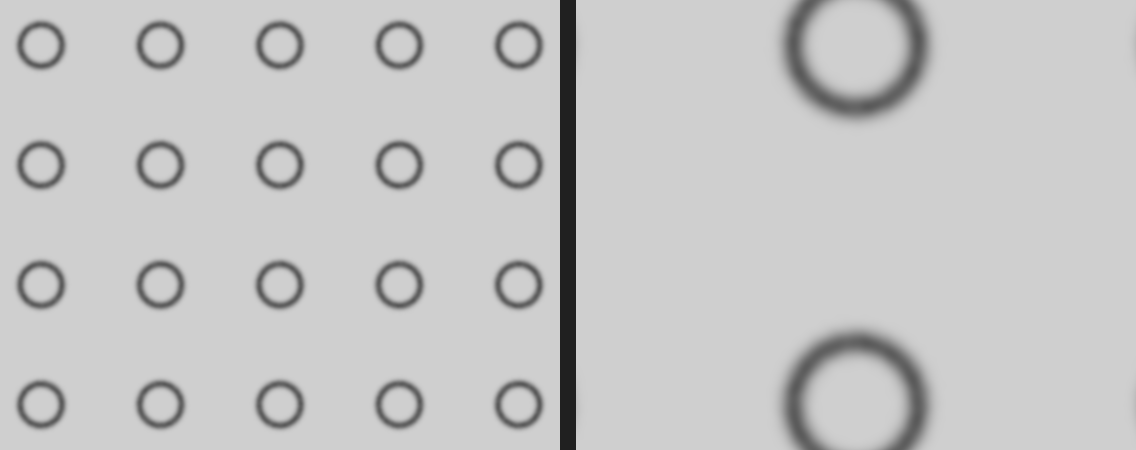
Left, the full canvas; right, a detail of the centre.
Give the GLSL for this pattern, as a WebGL 2 fragment shader.

```glsl
#version 300 es
precision highp float;

uniform vec2 u_resolution;
out vec4 fragColor;

// Lengths are fractions of the canvas height
const vec2 PITCH = vec2(0.2654, 0.2662);
const vec2 GRID_SHIFT = vec2(0.5, 0.0);  // in cells: a column, but no row, on the centre
const float RING_RADIUS = 0.0461;
const float LINE_SOFTNESS = 0.0064;      // standard deviation of the soft stroke
const float INK_WEAR = 0.10;
const float WEAR_SCALE = 75.0;
const float HALO_WIDTH = 0.014;
const float HALO_STRENGTH = 0.012;
const float HALO_SCALE = 110.0;
const vec3 PAPER = vec3(0.812);
const vec3 INK = vec3(0.37);

vec2 hashGradient(vec2 cell) {
    vec3 h = fract(cell.xyx * vec3(0.1031, 0.1030, 0.0973));
    h += dot(h, h.yzx + 33.33);
    float angle = 6.28319 * fract((h.x + h.y) * h.z);
    return vec2(cos(angle), sin(angle));
}

float gradientNoise(vec2 p) {
    vec2 i = floor(p);
    vec2 f = p - i;
    vec2 u = f * f * f * (f * (f * 6.0 - 15.0) + 10.0);
    float a = dot(hashGradient(i), f);
    float b = dot(hashGradient(i + vec2(1.0, 0.0)), f - vec2(1.0, 0.0));
    float c = dot(hashGradient(i + vec2(0.0, 1.0)), f - vec2(0.0, 1.0));
    float d = dot(hashGradient(i + vec2(1.0, 1.0)), f - vec2(1.0, 1.0));
    return mix(mix(a, b, u.x), mix(c, d, u.x), u.y);
}

float softStroke(float dist, float deviation) {
    float t = dist / deviation;
    return exp(-0.5 * t * t);
}

void main() {
    vec2 p = (gl_FragCoord.xy - 0.5 * u_resolution) / u_resolution.y;

    // Position within the repeating cell, measured from its centre
    vec2 local = (fract(p / PITCH + GRID_SHIFT) - 0.5) * PITCH;
    float ringDistance = length(local) - RING_RADIUS;

    // Soft ring with slightly uneven ink
    float wear = 1.0 + INK_WEAR * gradientNoise(p * WEAR_SCALE + 40.0);
    float ink = softStroke(ringDistance, LINE_SOFTNESS) * wear;
    vec3 color = mix(PAPER, INK, ink);

    // Faint mottling of the paper beside each ring
    float halo = softStroke(ringDistance, HALO_WIDTH);
    color += HALO_STRENGTH * halo * gradientNoise(p * HALO_SCALE + 90.0);

    fragColor = vec4(clamp(color, 0.0, 1.0), 1.0);
}
```
